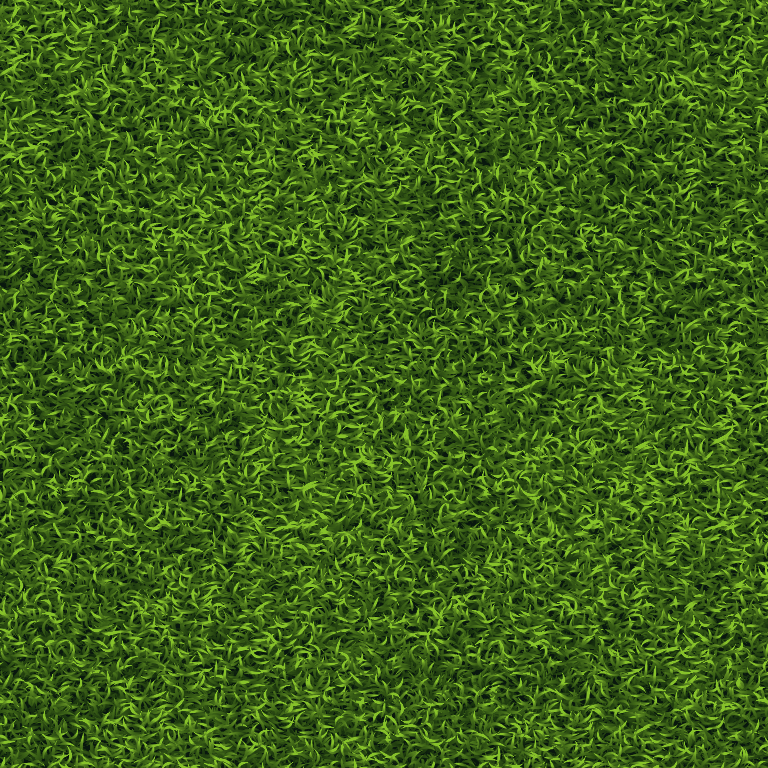
Reproduce this texture procedurally as a WebGL 1 fragment shader.

```glsl
precision highp float;

uniform vec2 u_resolution;

const int LAYERS = 14;
const float CELL = 0.016;             // spacing of blades within a layer
const float HALF_LENGTH_MIN = 0.0085;
const float HALF_LENGTH_MAX = 0.0145;
const float HALF_WIDTH = 0.0019;
const float MAX_BEND = 0.7;           // sideways curl relative to half length
const float LAYER_FADE = 0.2;         // darkening per layer of depth
const float DEPTH_SHARE = 0.6;        // depth versus random blade tone
const float ROOT_SHADE = 0.6;
const float TIP_SHADE = 1.15;
const float MEAN_TONE = 0.44;
const float CONTRAST = 1.55;
const float PATCH_STRENGTH = 0.2;
const float PI = 3.14159265;

const vec3 SOIL = vec3(0.035, 0.09, 0.055);
const vec3 SHADOW = vec3(0.09, 0.19, 0.05);
const vec3 DARK_GREEN = vec3(0.16, 0.28, 0.07);
const vec3 MID_GREEN = vec3(0.24, 0.39, 0.09);
const vec3 LIGHT_GREEN = vec3(0.36, 0.53, 0.13);
const vec3 LIME = vec3(0.53, 0.76, 0.165);

float hash(vec2 p) {
  return fract(sin(dot(p, vec2(127.1, 311.7))) * 43758.5453);
}

vec4 hash4(vec2 p) {
  float n = dot(p, vec2(127.1, 311.7));
  return fract(sin(vec4(n, n + 17.3, n + 41.9, n + 73.7)) * 43758.5453);
}

float valueNoise(vec2 p) {
  vec2 i = floor(p);
  vec2 f = fract(p);
  f = f * f * (3.0 - 2.0 * f);
  float low = mix(hash(i), hash(i + vec2(1.0, 0.0)), f.x);
  float high = mix(hash(i + vec2(0.0, 1.0)), hash(i + 1.0), f.x);
  return mix(low, high, f.y);
}

// Returns coverage in x and the position from root (0) to tip (1) in y.
vec2 blade(vec2 p, float angle, float halfLength, float bend, float soft) {
  vec2 along = vec2(cos(angle), sin(angle));
  float s = dot(p, along) / halfLength;
  float side = dot(p, vec2(-along.y, along.x));
  side -= bend * halfLength * (s * s - 0.5);
  float width = HALF_WIDTH * (1.0 - s * s) * (1.0 - 0.25 * s);
  float cover = 1.0 - smoothstep(width - soft, width + soft, abs(side));
  cover *= 1.0 - smoothstep(0.9, 1.0, abs(s));
  return vec2(cover, clamp(0.5 + 0.5 * s, 0.0, 1.0));
}

// Paints one layer of scattered blades over the tone below it.
float paintLayer(float tone, vec2 uv, float layer, float depthTone, float soft) {
  vec2 shift = vec2(hash(vec2(layer, 3.0)), hash(vec2(layer, 9.0)));
  vec2 grid = uv / CELL + shift;
  vec2 home = floor(grid);
  for (int y = -1; y <= 1; y++) {
    for (int x = -1; x <= 1; x++) {
      vec2 cell = home + vec2(float(x), float(y));
      vec4 place = hash4(cell + layer * vec2(19.0, 47.0));
      vec4 look = hash4(cell + layer * vec2(31.0, 13.0) + 205.0);
      vec2 p = (grid - cell - place.xy) * CELL;
      float angle = PI * (1.3 * place.z - 0.15);
      float halfLength = mix(HALF_LENGTH_MIN, HALF_LENGTH_MAX, place.w);
      float bend = MAX_BEND * (look.x - 0.5) * 2.0;
      vec2 b = blade(p, angle, halfLength, bend, soft);
      float bladeTone = mix(look.y, depthTone, DEPTH_SHARE);
      bladeTone *= mix(ROOT_SHADE, TIP_SHADE, b.y);
      tone = mix(tone, bladeTone, b.x);
    }
  }
  return tone;
}

// Stops sit at the middle of each colour's share of the area.
vec3 grassColor(float tone) {
  vec3 c = mix(SOIL, SHADOW, smoothstep(0.04, 0.19, tone));
  c = mix(c, DARK_GREEN, clamp((tone - 0.19) / 0.19, 0.0, 1.0));
  c = mix(c, MID_GREEN, clamp((tone - 0.38) / 0.23, 0.0, 1.0));
  c = mix(c, LIGHT_GREEN, clamp((tone - 0.61) / 0.22, 0.0, 1.0));
  return mix(c, LIME, clamp((tone - 0.83) / 0.14, 0.0, 1.0));
}

void main() {
  vec2 uv = gl_FragCoord.xy / u_resolution.y;
  float soft = 0.7 / u_resolution.y;

  // Blades from the deepest layer to the top
  float tone = 0.0;
  for (int i = 0; i < LAYERS; i++) {
    float depthTone = exp(-LAYER_FADE * float(LAYERS - 1 - i));
    tone = paintLayer(tone, uv, float(i) + 1.0, depthTone, soft);
  }

  // Broad light and dark patches of turf
  float turf = 0.5 * valueNoise(uv * 5.0) + 0.5 * valueNoise(uv * 17.0 + 40.0);
  tone = (tone - MEAN_TONE) * CONTRAST + 0.5;
  tone += PATCH_STRENGTH * (turf - 0.5);

  gl_FragColor = vec4(grassColor(tone), 1.0);
}
```
